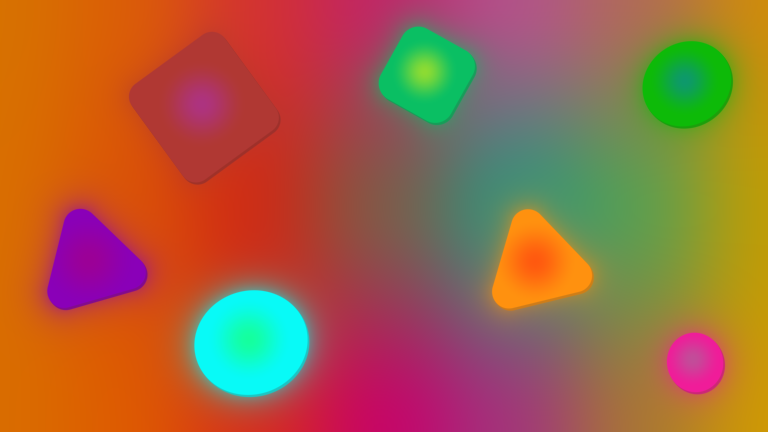
Reproduce this background procedurally as a Shadertoy shader.

```glsl
const int STOPS = 7;
const int ELLIPSE = 0, TRIANGLE = 3, SQUARE = 4;

// Smooth colour ramp with evenly spaced stops
vec3 ramp(float x, vec3 stops[STOPS]) {
    vec3 sum = vec3(0.0);
    float total = 0.0;
    for (int i = 0; i < STOPS; i++) {
        float away = x * float(STOPS - 1) - float(i);
        float weight = exp(-2.3 * away * away);
        sum += stops[i] * weight;
        total += weight;
    }
    return sum / total;
}

// Three horizontal ramps blended vertically
vec3 background(vec2 uv) {
    vec3 top = ramp(uv.x, vec3[STOPS](
        vec3(0.84, 0.45, 0.00), vec3(0.86, 0.37, 0.02), vec3(0.83, 0.19, 0.19),
        vec3(0.75, 0.14, 0.41), vec3(0.69, 0.33, 0.56), vec3(0.68, 0.42, 0.34),
        vec3(0.82, 0.56, 0.02)));
    vec3 middle = ramp(uv.x, vec3[STOPS](
        vec3(0.85, 0.44, 0.00), vec3(0.86, 0.33, 0.02), vec3(0.82, 0.15, 0.08),
        vec3(0.50, 0.35, 0.29), vec3(0.19, 0.57, 0.50), vec3(0.35, 0.62, 0.32),
        vec3(0.78, 0.61, 0.00)));
    vec3 bottom = ramp(uv.x, vec3[STOPS](
        vec3(0.85, 0.43, 0.00), vec3(0.87, 0.36, 0.00), vec3(0.85, 0.17, 0.09),
        vec3(0.78, 0.00, 0.42), vec3(0.62, 0.21, 0.50), vec3(0.65, 0.47, 0.20),
        vec3(0.82, 0.61, 0.00)));
    vec3 lower = mix(bottom, middle, smoothstep(0.0, 0.52, uv.y));
    return mix(lower, top, smoothstep(0.52, 1.0, uv.y));
}

// Signed distances
float ellipseDistance(vec2 p, vec2 radii) {
    float k = length(p / radii);
    return k * (k - 1.0) / max(length(p / (radii * radii)), 0.001);
}

float triangleDistance(vec2 p, float halfSide) {
    const float k = sqrt(3.0);
    p = vec2(abs(p.x) - halfSide, p.y + halfSide / k);
    if (p.x + k * p.y > 0.0) p = vec2(p.x - k * p.y, -k * p.x - p.y) * 0.5;
    p.x -= clamp(p.x, -2.0 * halfSide, 0.0);
    return -length(p) * sign(p.y);
}

float boxDistance(vec2 p, vec2 halfSize) {
    vec2 d = abs(p) - halfSize;
    return length(max(d, 0.0)) + min(max(d.x, d.y), 0.0);
}

// The size excludes the corner radius
float shapeDistance(int kind, vec2 p, float angle, vec2 size, float corner) {
    float c = cos(angle), s = sin(angle);
    p = mat2(c, -s, s, c) * p;
    if (kind == ELLIPSE) return ellipseDistance(p, size);
    if (kind == TRIANGLE) return triangleDistance(p, size.x) - corner;
    return boxDistance(p, size) - corner;
}

float cover(float d) {
    float edge = 0.8 / iResolution.y;
    return 1.0 - smoothstep(-edge, edge, d);
}

// Halo, thin darker lower edge, then a face with a coloured core
vec3 paint(vec3 col, vec2 p, int kind, float angle, vec2 size, float corner,
           vec3 rim, vec3 core, float coreRadius, float glow) {
    float face = shapeDistance(kind, p, angle, size, corner);
    float under = shapeDistance(kind, p - vec2(0.004, -0.005), angle, size, corner);
    vec3 fill = mix(core, rim, smoothstep(0.0, coreRadius, length(p - vec2(-0.005, 0.007))));
    col = mix(col, rim, glow * exp(-max(face, 0.0) / 0.03));
    col = mix(col, mix(col, rim * 0.85, 0.8), cover(under));
    return mix(col, fill, cover(face));
}

void mainImage(out vec4 fragColor, in vec2 fragCoord) {
    vec2 uv = fragCoord / iResolution.xy;
    vec2 p = vec2(uv.x * 16.0 / 9.0, uv.y);
    vec3 col = background(uv);

    // Rounded squares
    col = paint(col, p - vec2(0.472, 0.752), SQUARE, 0.63, vec2(0.096, 0.100), 0.037,
                vec3(0.69, 0.22, 0.20), vec3(0.68, 0.20, 0.50), 0.105, 0.35);
    col = paint(col, p - vec2(0.988, 0.827), SQUARE, -0.51, vec2(0.051), 0.042,
                vec3(0.04, 0.75, 0.39), vec3(0.55, 0.86, 0.20), 0.078, 0.45);

    // Rounded triangles
    col = paint(col, p - vec2(0.211, 0.391), TRIANGLE, 0.28, vec2(0.078), 0.039,
                vec3(0.54, 0.00, 0.72), vec3(0.61, 0.00, 0.59), 0.110, 0.45);
    col = paint(col, p - vec2(1.244, 0.388), TRIANGLE, 0.24, vec2(0.079), 0.039,
                vec3(1.00, 0.57, 0.06), vec3(1.00, 0.35, 0.06), 0.100, 0.45);

    // Ellipses
    col = paint(col, p - vec2(1.590, 0.806), ELLIPSE, 0.60, vec2(0.106, 0.095), 0.0,
                vec3(0.05, 0.73, 0.03), vec3(0.05, 0.60, 0.42), 0.085, 0.45);
    col = paint(col, p - vec2(0.581, 0.207), ELLIPSE, 0.30, vec2(0.132, 0.120), 0.0,
                vec3(0.03, 0.98, 0.97), vec3(0.08, 1.00, 0.62), 0.100, 0.50);
    col = paint(col, p - vec2(1.609, 0.161), ELLIPSE, 0.20, vec2(0.065, 0.069), 0.0,
                vec3(0.94, 0.11, 0.60), vec3(0.76, 0.30, 0.60), 0.065, 0.40);

    fragColor = vec4(col, 1.0);
}
```
